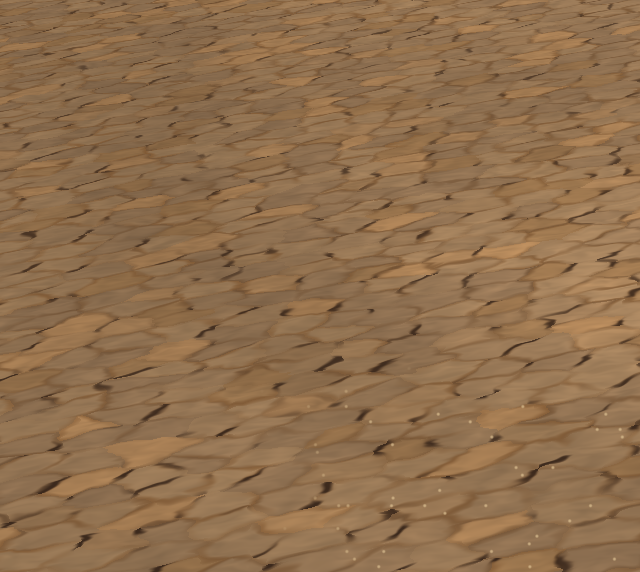
Write a Shadertoy shader that draws this texture.

```glsl
// Weathered brown cobblestone paving receding into the distance, with dark slanted joints.

vec2 hash2(vec2 p) {
    vec3 q = fract(p.xyx * vec3(0.1031, 0.1030, 0.0973));
    q += dot(q, q.yzx + 33.33);
    return fract((q.xx + q.yz) * q.zy);
}

float gradientNoise(vec2 p) {
    vec2 i = floor(p), f = fract(p);
    vec2 u = f * f * (3.0 - 2.0 * f);
    vec2 o = vec2(0.0, 1.0);
    float a = dot(hash2(i) * 2.0 - 1.0, f);
    float b = dot(hash2(i + o.yx) * 2.0 - 1.0, f - o.yx);
    float c = dot(hash2(i + o.xy) * 2.0 - 1.0, f - o.xy);
    float d = dot(hash2(i + o.yy) * 2.0 - 1.0, f - o.yy);
    return mix(mix(a, b, u.x), mix(c, d, u.x), u.y);
}

// Nearest stone: distance to its joint, joint normal, and stone id
float stones(vec2 p, out vec2 normal, out vec2 id) {
    vec2 cell = floor(p), near = vec2(9.0), next = vec2(9.0);
    id = cell;
    for (int y = -1; y <= 1; y++) {
        for (int x = -2; x <= 2; x++) {
            vec2 g = cell + vec2(x, y);
            vec2 site = g + 0.12 + 0.76 * hash2(g);
            site.x += 0.5 * mod(g.y, 2.0) - 0.25;
            vec2 r = site - p;
            if (dot(r, r) < dot(near, near)) {
                next = near;
                near = r;
                id = g;
            } else if (dot(r, r) < dot(next, next)) {
                next = r;
            }
        }
    }
    normal = normalize(next - near);
    return dot(0.5 * (near + next), normal);
}

void mainImage(out vec4 fragColor, in vec2 fragCoord) {
    vec2 uv = fragCoord / iResolution.y;

    // Perspective ground plane, rows tilted and joints sheared
    float depth = 1.9 - uv.y + 0.09 * uv.x;
    vec2 p = vec2(16.0 * (uv.x - 0.56), 90.0) / depth;
    p.x -= 0.38 * p.y;
    p += 0.28 * vec2(gradientNoise(p * 1.7), gradientNoise(p * 1.7 + 40.0));
    p += 0.12 * vec2(gradientNoise(p * 4.5 + 9.0), gradientNoise(p * 4.5 + 70.0));

    vec2 normal, id;
    float edge = stones(p + 200.0, normal, id);
    vec2 rnd = hash2(id + 17.0);
    float nearness = smoothstep(1.1, 0.1, uv.y);

    // Stone colours: grey brown, tan, and a few ochre ones
    vec3 color = mix(vec3(0.54, 0.425, 0.31), vec3(0.60, 0.475, 0.34), rnd.x);
    color = mix(color, vec3(0.67, 0.50, 0.325), 0.75 * smoothstep(0.78, 0.95, rnd.y));
    color = mix(color, vec3(0.57, 0.42, 0.26), 0.6 * smoothstep(0.15, 0.05, rnd.y));

    // Mottling, fine streaks and broad light
    float mottle = gradientNoise(p * vec2(2.0, 1.3) + 11.0);
    float streak = gradientNoise(p * vec2(3.0, 5.0) + 90.0);
    color *= 1.0 + 0.11 * mottle + 0.09 * streak;
    color *= 1.0 + 0.16 * gradientNoise(uv * vec2(2.2, 3.0) + 3.0);
    color *= 0.985 + 0.07 * smoothstep(0.3, 1.1, uv.x);

    // Soft earthy joints
    float patchy = gradientNoise(p * 0.9 + 55.0);
    float joint = smoothstep(0.17, 0.0, edge) * smoothstep(-0.45, 0.35, patchy);
    vec3 earth = mix(vec3(0.43, 0.31, 0.20), vec3(0.50, 0.34, 0.19), rnd.x);
    color = mix(color, earth, 0.75 * joint);

    // Dark slivers where slanted joints lie open
    float slanted = smoothstep(0.45, 0.85, abs(normal.x));
    float opening = smoothstep(0.02, 0.30, gradientNoise(p * 1.25 + 130.0));
    float sliver = smoothstep(0.12, 0.015, edge) * slanted * opening;
    color = mix(color, vec3(0.22, 0.15, 0.105), sliver * mix(0.55, 0.95, nearness));

    // Sparse pale glints on the near right
    vec2 grid = uv * 75.0;
    vec2 glint = hash2(floor(grid) + 5.0);
    float spot = smoothstep(0.32, 0.05, length(fract(grid) - 0.3 - 0.4 * glint.yx));
    float region = smoothstep(0.4, 0.7, uv.x) * smoothstep(0.38, 0.28, uv.y);
    color = mix(color, vec3(0.85, 0.74, 0.56), 0.75 * spot * region * step(0.965, glint.x));

    fragColor = vec4(color, 1.0);
}
```
